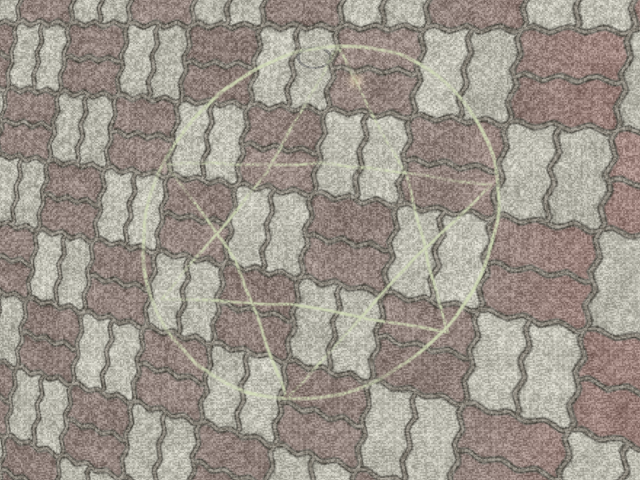
This texture is drawn by a WebGL 2 fragment shader. Its source:

```glsl
#version 300 es
precision highp float;
// Checkered zigzag paving in perspective with a chalk ring and six-pointed star.
uniform vec2 u_resolution;
out vec4 outColor;

float hash(vec2 p) {
  return fract(sin(dot(p, vec2(127.1, 311.7))) * 43758.545);
}

float noise(vec2 p) {
  vec2 i = floor(p), f = fract(p);
  f = f * f * (3.0 - 2.0 * f);
  return mix(mix(hash(i), hash(i + vec2(1, 0)), f.x),
             mix(hash(i + vec2(0, 1)), hash(i + vec2(1, 1)), f.x), f.y);
}

float fbm(vec2 p) {
  float sum = 0.0, amp = 0.5;
  for (int i = 0; i < 4; i++) {
    sum += amp * noise(p);
    p = p * 2.03 + 17.3;
    amp *= 0.5;
  }
  return sum;
}

// Triangle wave with softened peaks.
vec2 zigzag(vec2 t) {
  vec2 w = abs(fract(t) - 0.5) * 4.0 - 1.0;
  return w * (1.25 - 0.25 * w * w);
}

// Inverse perspective: canvas point to paving cell coordinates.
vec2 toPaving(vec2 p) {
  vec2 d = p - vec2(0.724, 0.5043);
  vec2 across = vec2(0.1359, -0.0009) + 0.0554 * p;
  vec2 down = vec2(-0.0278, 0.1788);
  float det = across.x * down.y - across.y * down.x;
  return vec2(d.x * down.y - d.y * down.x, across.x * d.y - across.y * d.x) / det;
}

float segment(vec2 p, vec2 a, vec2 b) {
  vec2 ab = b - a;
  return length(p - a - ab * clamp(dot(p - a, ab) / dot(ab, ab), 0.0, 1.0));
}

float bentLine(vec2 p, vec2 a, vec2 m, vec2 b) {
  return min(segment(p, a, m), segment(p, m, b));
}

// Ring slightly longer along one diagonal.
float ringDistance(vec2 p, vec2 center) {
  vec2 d = p - center;
  float r = length(d);
  return abs(r - 0.366 + 0.052 * d.x * d.y / max(r * r, 0.001));
}

float starDistance(vec2 p) {
  vec2 top = vec2(0.703, 0.095), lowRight = vec2(0.932, 0.691), lowLeft = vec2(0.339, 0.622);
  vec2 bottom = vec2(0.599, 0.833), upLeft = vec2(0.347, 0.342), upRight = vec2(1.024, 0.385);
  float d = bentLine(p, top, vec2(0.845, 0.365), lowRight);
  d = min(d, bentLine(p, top, vec2(0.559, 0.356), lowLeft));
  d = min(d, bentLine(p, lowLeft, vec2(0.608, 0.634), lowRight));
  d = min(d, bentLine(p, upLeft, vec2(0.694, 0.342), upRight));
  d = min(d, bentLine(p, upRight, vec2(0.833, 0.569), bottom));
  return min(d, bentLine(p, upLeft, vec2(0.495, 0.547), bottom));
}

vec3 paving(vec2 p, float px) {
  vec2 q = toPaving(p);
  float scale = 0.165 / max(1.0 - 0.0554 * q.x, 0.3);
  q += 0.030 * zigzag(q.yx * 3.0 + 0.2) + 0.03 * (fbm(p * 45.0) - 0.47);
  vec2 cell = floor(q + 0.5), f = q - cell;
  bool isRed = mod(cell.x + cell.y, 2.0) < 0.5;

  // Each cell is a pair of bricks, split along alternating axes.
  float split = isRed ? f.y : f.x;
  vec2 rim = 0.5 - abs(f);
  float edge = min(min(rim.x, rim.y), abs(split)) * scale;
  float tone = hash(cell + step(0.0, split) * 0.37) - 0.5;

  vec3 redBrick = mix(vec3(0.575, 0.515, 0.49), vec3(0.61, 0.51, 0.485), smoothstep(0.9, 1.3, p.x));
  vec3 color = isRed ? redBrick : vec3(0.735, 0.73, 0.685);
  color += 0.04 * tone + 0.13 * (fbm(p * 20.0) - 0.47);
  color *= 0.95 + 0.05 * smoothstep(0.004, 0.016, edge);

  // Sandy joint between two dark chamfer lines.
  vec3 joint = mix(vec3(0.56, 0.54, 0.50), vec3(0.39, 0.38, 0.35), smoothstep(0.001, 0.0045, edge));
  return mix(joint, color, smoothstep(0.0055 - px, 0.0070 + px, edge));
}

void main() {
  vec2 uv = gl_FragCoord.xy / u_resolution;
  vec2 p = vec2(uv.x * 4.0 / 3.0, 1.0 - uv.y);
  float px = 1.0 / u_resolution.y;
  vec3 color = paving(p, px);

  // Chipped corner and pale smudge.
  vec2 chip = (p - vec2(0.655, 0.120)) * vec2(1.0, 1.6);
  color = mix(color, vec3(0.40), 0.6 * (1.0 - smoothstep(0.002, 0.005, abs(length(chip) - 0.034))));
  float smudge = exp(-dot(p - vec2(0.741, 0.168), p - vec2(0.741, 0.168)) * 5000.0);
  color = mix(color, vec3(0.86, 0.79, 0.67), 0.7 * smudge);

  // Stone grain at two sizes.
  color += 0.24 * (noise(p * 330.0) - 0.5) + 0.12 * (noise(p * 150.0) - 0.5);

  // Uneven powdery chalk.
  vec2 wobble = p + 0.006 * (vec2(noise(p * 18.0), noise(p * 18.0 + 40.0)) - 0.5);
  float ring = 1.0 - smoothstep(0.0028 - px, 0.0042 + px, ringDistance(wobble, vec2(0.668, 0.4635)));
  float star = 1.0 - smoothstep(0.0022 - px, 0.0038 + px, starDistance(wobble));
  float powder = smoothstep(0.2, 0.7, noise(p * 260.0) * 0.55 + noise(p * 11.0) * 0.45);
  float chalk = max(ring * (0.4 + 0.5 * powder), star * (0.2 + 0.65 * powder));
  color = mix(color, vec3(0.83, 0.87, 0.72), chalk);

  outColor = vec4(clamp(color, 0.0, 1.0), 1.0);
}
```
